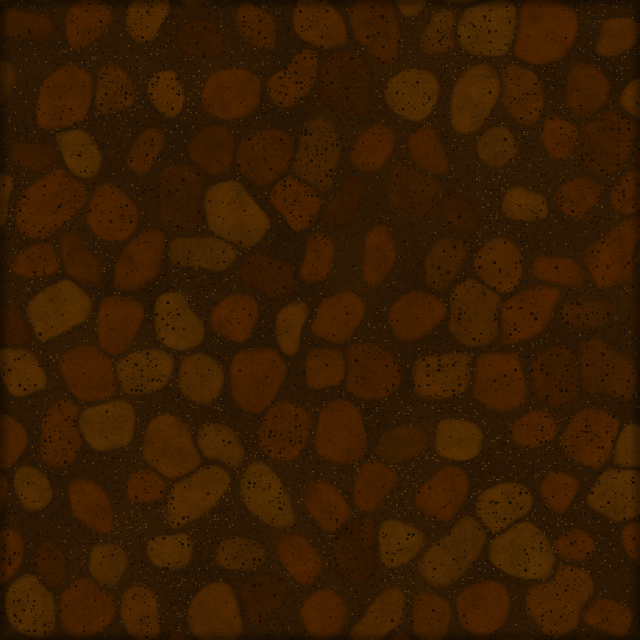
Reproduce this texture procedurally as a WebGL 1 fragment shader.

```glsl
precision highp float;
// Dark brown pebbles set in gritty soil. Each cell of a staggered, jittered
// grid holds one rotated, warped ellipse, trimmed where neighbours meet;
// noise mottles the stones, and scattered dots make the pits and sand grains.
uniform vec2 u_resolution;

const float PEBBLES_ACROSS = 11.0;
const float JITTER = 0.19;          // centre offset, in cells
const float SIZE_MIN = 0.33;        // mean radius, in cells
const float SIZE_MAX = 0.54;
const float STRETCH = 0.36;         // largest elongation
const float WARP = 0.11;            // outline irregularity, in cells
const float GAP = 0.025;            // half the soil gap between stones
const float EDGE_SOFTNESS = 0.0022; // in canvas units
const float BORDER_WIDTH = 0.018;

const vec3 SOIL_DARK = vec3(0.142, 0.077, 0.010);
const vec3 SOIL_LIGHT = vec3(0.200, 0.108, 0.010);
const vec3 STONE_DARK = vec3(0.200, 0.093, 0.002);
const vec3 STONE_RUST = vec3(0.272, 0.124, 0.000);
const vec3 STONE_OCHRE = vec3(0.305, 0.172, 0.010);
const vec3 PIT = vec3(0.065, 0.035, 0.005);
const vec3 SAND = vec3(0.400, 0.270, 0.080);

float hash(vec2 p) {
  return fract(sin(dot(p, vec2(127.1, 311.7))) * 43758.5453);
}

vec2 hash2(vec2 p) {
  return vec2(hash(p), hash(p + 37.3));
}

float noise(vec2 p) {
  vec2 i = floor(p), f = fract(p);
  f = f * f * (3.0 - 2.0 * f);
  return mix(mix(hash(i), hash(i + vec2(1.0, 0.0)), f.x),
             mix(hash(i + vec2(0.0, 1.0)), hash(i + 1.0), f.x), f.y);
}

float fbm(vec2 p) {
  float sum = 0.0, amplitude = 0.5;
  for (int i = 0; i < 4; i++) {
    sum += amplitude * noise(p);
    p = p * 2.03 + 17.7;
    amplitude *= 0.5;
  }
  return sum / 0.9375;
}

float smoothMax(float a, float b, float k) {
  float h = max(k - abs(a - b), 0.0) / k;
  return max(a, b) + 0.25 * k * h * h;
}

// Round dots of varied size; density is the share of cells that hold one
float specks(vec2 uv, float cells, float density, float pixel) {
  vec2 p = uv * cells, id = floor(p);
  float radius = mix(0.14, 0.34, hash(id + 5.1));
  vec2 centre = mix(vec2(radius), vec2(1.0 - radius), hash2(id + 9.4));
  float blur = 0.5 * pixel * cells;
  float dotMask = 1.0 - smoothstep(radius - blur, radius + blur, length(fract(p) - centre));
  return dotMask * step(hash(id + 21.6), density);
}

// Approximate distance to one stone, in cells
float stone(vec2 q, vec2 id) {
  float angle = 3.14159 * hash(id + 2.7);
  float c = cos(angle), s = sin(angle);
  float size = mix(SIZE_MIN, SIZE_MAX, hash(id + 4.9));
  float stretch = 1.0 + STRETCH * hash(id + 8.3);
  vec2 radii = size * vec2(stretch, 1.0 / stretch);
  vec2 r = abs(mat2(c, -s, s, c) * q) / radii;
  float superLength = pow(pow(r.x, 2.3) + pow(r.y, 2.3) + 1e-5, 1.0 / 2.3);
  return (superLength - 1.0) * radii.y;
}

// Returns distance to the nearest stone (x) and its cell id (yz)
vec3 pebbles(vec2 uv) {
  vec2 p = uv * PEBBLES_ACROSS;
  p += WARP * (vec2(noise(p * 2.1), noise(p * 2.1 + 51.0)) - 0.5) * 2.0;
  float nearest = 9.0, second = 9.0;
  vec2 nearestId = vec2(0.0);
  for (int j = -1; j <= 1; j++) {
    float row = floor(p.y) + float(j);
    float x = p.x + 0.5 * mod(row, 2.0);
    for (int i = -1; i <= 1; i++) {
      vec2 id = vec2(floor(x) + float(i), row);
      vec2 centre = id + 0.5 + JITTER * (2.0 * hash2(id + 13.2) - 1.0);
      float d = stone(vec2(x, p.y) - centre, id);
      if (d < nearest) {
        second = nearest;
        nearest = d;
        nearestId = id;
      } else {
        second = min(second, d);
      }
    }
  }
  float trimmed = smoothMax(nearest, 0.5 * (nearest - second) + GAP, 0.08);
  return vec3(trimmed / PEBBLES_ACROSS, nearestId);
}

void main() {
  float side = min(u_resolution.x, u_resolution.y);
  vec2 uv = gl_FragCoord.xy / side;
  float pixel = 1.0 / side;
  float grain = noise(uv * 330.0) - 0.5;

  // Soil with black and sandy grit
  vec3 soil = mix(SOIL_DARK, SOIL_LIGHT, fbm(uv * 9.0) + 0.5 * grain);
  soil = mix(soil, PIT, 0.75 * specks(uv + 0.37, 210.0, 0.20, pixel));
  float sandDensity = 0.03 + 0.13 * noise(uv * 7.0);
  soil = mix(soil, SAND, 0.75 * specks(uv, 230.0, sandDensity, pixel));

  // Stone tint, mottling and pits
  vec3 pebble = pebbles(uv);
  vec2 id = pebble.yz;
  vec3 tint = mix(STONE_DARK, STONE_RUST, smoothstep(0.0, 0.6, hash(id + 31.0)));
  tint = mix(tint, STONE_OCHRE, 0.85 * smoothstep(0.45, 1.0, hash(id + 44.0)));
  float mottle = fbm(uv * 38.0 + id * 3.7) - 0.5;
  vec3 rock = tint * (1.0 + 0.32 * mottle + 0.16 * grain);
  rock *= mix(0.88, 1.0, smoothstep(0.0, 0.007, -pebble.x));
  float pitDensity = 0.22 * pow(hash(id + 63.0), 1.5);
  float pits = max(specks(uv + 0.71, 125.0, pitDensity, pixel),
                   specks(uv + 0.19, 220.0, 0.03 + pitDensity * 0.5, pixel));
  rock = mix(rock, PIT, 0.8 * pits);

  // Soft stone outline and darkened canvas border
  float blur = max(EDGE_SOFTNESS, pixel);
  vec3 color = mix(rock, soil, smoothstep(-blur, blur, pebble.x));
  vec2 inset = min(gl_FragCoord.xy, u_resolution - gl_FragCoord.xy) / side;
  color *= mix(0.65, 1.0, smoothstep(0.0, BORDER_WIDTH, min(inset.x, inset.y)));
  gl_FragColor = vec4(color, 1.0);
}
```
